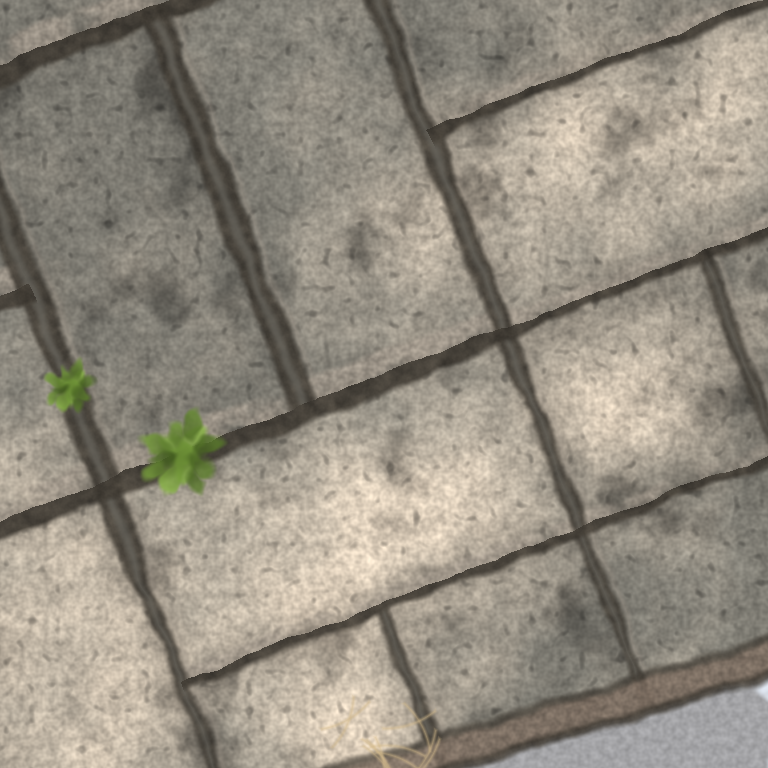
A Shadertoy shader for this texture:

```glsl
// Weathered basket-weave stone paving in dappled sun, with weeds in the joints.

const float MODULE = 0.278;                 // short side of one paver
const vec2 CROSSING = vec2(0.655, 0.573);   // where four blocks meet
const float TILT = 0.367;
const vec3 SHADE = vec3(0.51, 0.50, 0.465);
const vec3 SUNLIT = vec3(0.88, 0.82, 0.74);
const vec3 SOIL = vec3(0.25, 0.23, 0.20);
const vec3 MORTAR = vec3(0.65, 0.61, 0.56);
const vec3 STRAW = vec3(0.83, 0.73, 0.55);

float hash(vec2 p) {
    p = fract(p * vec2(0.1031, 0.1137));
    p += dot(p, p.yx + 33.33);
    return fract((p.x + p.y) * p.x * 7.13);
}

vec2 gradientAt(vec2 cell) {
    float angle = 6.2832 * hash(cell + 50.0);
    return vec2(cos(angle), sin(angle));
}

// Gradient noise, about -0.7 to 0.7
float noise(vec2 p) {
    vec2 i = floor(p), f = p - i, u = f * f * f * (f * (f * 6.0 - 15.0) + 10.0);
    vec2 x = vec2(1, 0);
    float low = mix(dot(gradientAt(i), f), dot(gradientAt(i + x), f - x), u.x);
    float high = mix(dot(gradientAt(i + x.yx), f - x.yx), dot(gradientAt(i + 1.0), f - 1.0), u.x);
    return mix(low, high, u.y);
}

float fbm(vec2 p) {
    float sum = 0.0, gain = 1.0;
    for (int i = 0; i < 4; i++) {
        sum += gain * noise(p);
        p = mat2(1.6, 1.2, -1.2, 1.6) * p + 7.3;
        gain *= 0.55;
    }
    return sum;
}

mat2 turn(float a) { return mat2(cos(a), sin(a), -sin(a), cos(a)); }

// Soft pool of light
float pool(vec2 p, vec2 center, vec2 radius) {
    vec2 d = (p - center) / radius;
    return exp(-dot(d, d));
}

// Coverage of a band of given width measured from an edge
float band(float d, float width, float soft) {
    return 1.0 - smoothstep(width - soft, width + soft, d);
}

// Paver size in modules: pairs alternate direction, the lower row is cut to squares
vec2 paverSize(vec2 g, vec2 block) {
    bool upright = mod(block.x + block.y, 2.0) > 0.5;
    bool cut = g.y < 0.0 && (g.x > 0.0 || (g.x > -2.0 && g.y < -1.0));
    return cut ? vec2(1) : upright ? vec2(1, 2) : vec2(2, 1);
}

// Sunlight falling through foliage
float sunlight(vec2 g) {
    float s = pool(g, vec2(-0.79, -0.68), vec2(0.85, 0.48));
    s += 0.75 * pool(g, vec2(0.95, 0.62), vec2(1.1, 0.48));
    s += 0.85 * pool(g, vec2(-2.45, -0.8), vec2(0.75, 1.1));
    s += 0.8 * pool(g, vec2(0.54, -0.5), vec2(0.5, 0.48));
    s += 0.85 * pool(g, vec2(-1.3, -1.5), vec2(0.5, 0.5));
    s += 0.4 * pool(g, vec2(-0.2, 0.5), vec2(0.5, 0.5));
    return clamp(s + 0.38 * fbm(g * 1.9), 0.0, 1.0);
}

// Tuft of oval leaves fanned around a center
vec3 addWeed(vec3 color, vec2 p, vec2 center, float radius, float soft) {
    for (int i = 0; i < 13; i++) {
        float k = float(i), size = radius * (0.32 + 0.22 * hash(vec2(k, 4.0)));
        vec2 d = turn(-2.4 * k) * (p - center);
        d.x -= radius * sqrt(k / 13.0);
        float leaf = length(d * vec2(1.0, 1.7)) - size;
        vec3 green = mix(vec3(0.24, 0.34, 0.11), vec3(0.50, 0.66, 0.25), hash(vec2(k, 9.0)));
        green *= 0.85 + 0.25 * smoothstep(-size, size, d.x);
        color = mix(color, green, 0.82 * band(leaf, 0.0, soft));
    }
    return color;
}

void mainImage(out vec4 fragColor, in vec2 fragCoord) {
    vec2 uv = fragCoord / iResolution.y;
    float pixel = 1.0 / iResolution.y, soft = 0.014 + pixel / MODULE;
    vec2 flat_ = turn(-TILT) * (uv - CROSSING) / MODULE;
    vec2 g = flat_ + 0.025 * vec2(fbm(flat_ * 3.0), fbm(flat_ * 3.0 + 31.0));

    // Paver under this point and the distances to its sides
    vec2 block = floor(g / 2.0), q = g - 2.0 * block;
    vec2 size = paverSize(g, block), cell = floor(q / size);
    vec2 low = q - cell * size, high = size - low;
    float side = min(low.x, high.x), rim = min(side, min(low.y, high.y));

    // Stone face: sun, stains, grain and pits
    float tone = hash(block * 2.0 + cell + 17.0) - 0.5;
    float grain = noise(uv * 95.0) + 0.7 * noise(uv * 190.0);
    vec3 color = mix(SHADE * (1.0 + 0.16 * tone), SUNLIT, sunlight(flat_));
    color *= 1.0 + 0.17 * grain + 0.12 * fbm(uv * 24.0);
    color *= 1.0 - 0.30 * smoothstep(0.12, 0.7, fbm(g * 2.3 + 12.0));
    color *= 1.0 - 0.28 * smoothstep(0.25, 0.6, noise(uv * 60.0 + 5.0));
    color *= 1.0 - 0.22 * exp(-rim * 14.0);

    // Joints: wider at upper left, mortar ledge above and soil shadow below
    float open = smoothstep(0.3, -0.3, g.x) * smoothstep(-0.6, -0.2, g.y);
    float width = 0.032 + 0.032 * open + 0.025 * noise(g * 4.0);
    float ledge = band(low.y, 0.055 + 0.05 * open, soft) * smoothstep(-0.5, 0.2, fbm(g * 3.5 + 4.0));
    vec3 soil = SOIL * (1.0 + 0.35 * fbm(uv * 45.0));
    color = mix(color, MORTAR * (1.0 + 0.2 * grain), 0.75 * ledge);
    color = mix(color, MORTAR, 0.4 * band(abs(low.x - width - 0.02), 0.01, soft));
    color = mix(color, soil, 0.85 * band(side, width, soft));
    color = mix(color, SHADE * 0.85, 0.6 * band(side, width * 0.3, soft));
    color = mix(color, soil, 0.9 * band(high.y, width * 1.35, soft));

    // Curb strip and pale concrete at the lower edge
    float curb = g.y + 1.92 + 0.08 * g.x;
    vec3 strip = vec3(0.49, 0.43, 0.38) * (1.0 + 0.2 * grain);
    vec3 concrete = vec3(0.64, 0.64, 0.65) * (1.0 + 0.12 * grain);
    concrete = mix(concrete, vec3(0.88, 0.91, 0.95), smoothstep(0.0, 0.3, fbm(uv * 9.0) + 8.0 * (uv.x - 0.98)));
    color = mix(color, strip, 0.85 * band(curb, 0.15, soft));
    color = mix(color, concrete, band(curb, 0.0, soft));
    color = mix(color, soil, 0.8 * band(abs(curb), 0.025, soft));
    color = mix(color, soil, 0.7 * band(abs(curb - 0.16), 0.02, soft));

    // Dry grass blades
    for (int i = 0; i < 12; i++) {
        float k = float(i);
        vec2 root = vec2(0.45 + 0.11 * hash(vec2(k, 2.0)), 0.07 * hash(vec2(k, 6.0)));
        vec2 d = turn(-3.0 * hash(vec2(k, 11.0))) * (uv - root);
        float blade = max(abs(d.y - 5.0 * d.x * d.x), abs(d.x) - 0.035);
        color = mix(color, STRAW, 0.6 * band(blade, 0.0015, 0.0015 + pixel));
    }

    // Weeds, with ragged leaf edges
    vec2 ragged = uv + 0.007 * vec2(noise(uv * 55.0), noise(uv * 55.0 + 20.0));
    color = addWeed(color, ragged, vec2(0.092, 0.495), 0.027, 0.004 + pixel);
    color = addWeed(color, ragged, vec2(0.238, 0.408), 0.045, 0.005 + pixel);
    fragColor = vec4(clamp(color, 0.0, 1.0), 1.0);
}
```
